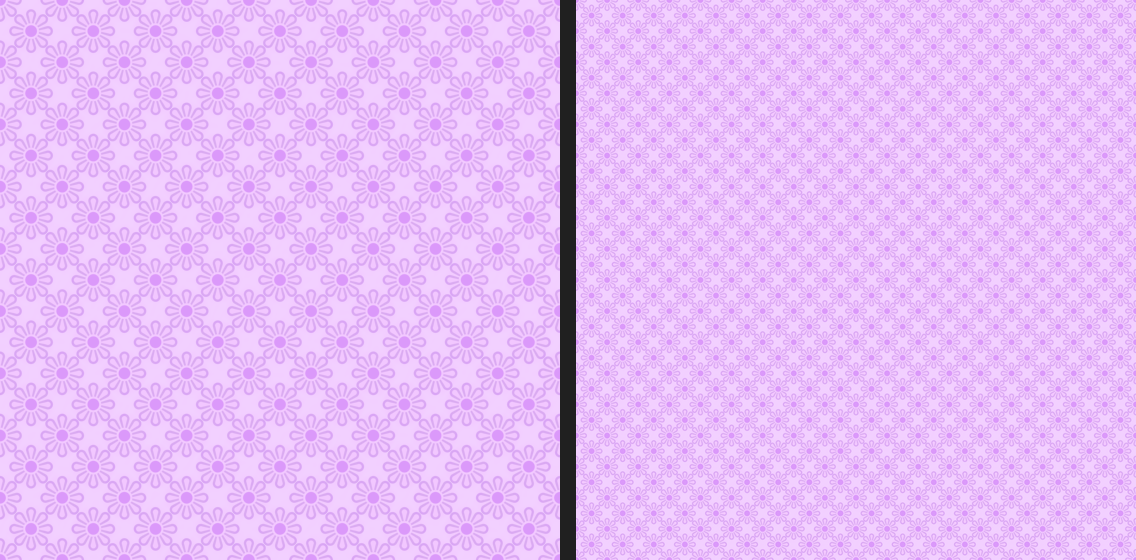
Left: one tile. Right: repeated 2 by 2.
Give the GLSL for this pattern, as a Shadertoy shader.

```glsl
// Lilac daisies on a staggered lattice: each has a solid disc and eight outlined petals.
// One petal distance function is folded around the nearest lattice point;
// periodic layered sines mottle the tints, so the sheet tiles on both axes.

const float PI = 3.14159265;

// Lengths are fractions of one repeat
const float REPEATS      = 9.0;
const float PETALS       = 8.0;
const float DISC_RADIUS  = 0.094;
const float PETAL_START  = 0.128;
const float PETAL_LENGTH = 0.142;
const float BASE_RADIUS  = 0.025;
const float TIP_RADIUS   = 0.062;
const float LINE_HALF    = 0.0185;
const float SOFTNESS     = 0.013;
const float MOTTLE       = 0.5;

const vec3 GROUND      = vec3(0.950, 0.815, 1.000);
const vec3 PETAL_FILL  = vec3(0.950, 0.780, 1.000);
const vec3 LINE_PALE   = vec3(0.855, 0.670, 0.945);
const vec3 LINE_STRONG = vec3(0.850, 0.635, 0.965);
const vec3 DISC        = vec3(0.860, 0.600, 0.980);

// Offset from the nearest point of the centred square lattice
vec2 nearestFlower(vec2 p) {
    vec2 corner = fract(p + 0.5) - 0.5;
    vec2 middle = fract(p) - 0.5;
    return dot(corner, corner) < dot(middle, middle) ? corner : middle;
}

// Fold the plane into one sector whose axis points along +y
vec2 foldPetals(vec2 p) {
    float sector = 2.0 * PI / PETALS;
    float angle = mod(atan(p.x, p.y) + 0.5 * sector, sector) - 0.5 * sector;
    return length(p) * vec2(sin(angle), cos(angle));
}

// Signed distance to a teardrop: a capsule that widens along +y
float teardrop(vec2 p, float r0, float r1, float h) {
    p.x = abs(p.x);
    float slope = (r0 - r1) / h;
    float run = sqrt(1.0 - slope * slope);
    float along = dot(p, vec2(-slope, run));
    if (along < 0.0) return length(p) - r0;
    if (along > run * h) return length(p - vec2(0.0, h)) - r1;
    return dot(p, vec2(run, slope)) - r0;
}

// Whole-number frequencies keep the mottling periodic over the canvas
float mottle(vec2 uv) {
    vec2 t = 2.0 * PI * uv;
    float n = sin(dot(t, vec2(31.0, 17.0)) + 2.0 * sin(dot(t, vec2(-7.0, 23.0))));
    n += sin(dot(t, vec2(-43.0, 38.0)) + 2.0 * sin(dot(t, vec2(19.0, 5.0))));
    return 0.25 * n;
}

float cover(float d, float edge) {
    return 1.0 - smoothstep(-edge, edge, d);
}

void mainImage(out vec4 fragColor, in vec2 fragCoord) {
    vec2 uv = fragCoord / iResolution.xy;
    vec2 p = nearestFlower(uv * REPEATS);
    float radius = length(p);
    float edge = max(SOFTNESS, 0.75 * REPEATS / min(iResolution.x, iResolution.y));
    float grain = mottle(uv);

    // Petal outline, left open near the disc
    vec2 q = foldPetals(p) - vec2(0.0, PETAL_START);
    float petal = teardrop(q, BASE_RADIUS, TIP_RADIUS, PETAL_LENGTH);
    float width = LINE_HALF * mix(0.8, 1.0, smoothstep(0.14, 0.24, radius));
    float outline = cover(abs(petal) - width, edge);
    outline *= smoothstep(-edge, edge, radius - PETAL_START);

    // Ground with a faint blush close to each flower
    float blush = 0.6 * (1.0 - smoothstep(0.25, 0.42, radius));
    vec3 color = mix(GROUND, PETAL_FILL, clamp(blush + 0.2 * grain, 0.0, 1.0));
    color = mix(color, PETAL_FILL, cover(petal, edge));

    // Lines and disc
    float strength = smoothstep(0.20, 0.36, radius) * 0.6 + MOTTLE * grain;
    vec3 lineColor = mix(LINE_PALE, LINE_STRONG, clamp(strength, 0.0, 1.0));
    color = mix(color, lineColor, outline);
    color = mix(color, DISC, cover(radius - DISC_RADIUS, edge));

    fragColor = vec4(color, 1.0);
}
```
